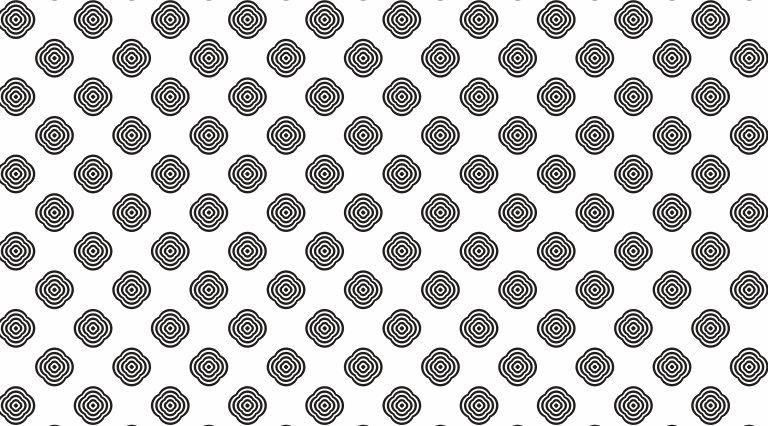
Write a Shadertoy shader that draws this pattern.

```glsl
// Staggered rows of small four-lobed rosettes, each drawn as nested ink rings
// around a solid dot. A scaled quatrefoil field gives the rings; two
// interleaved square lattices place the rosettes.

// Lengths are fractions of the canvas height.
#define PERIOD 0.1812              // spacing of one square lattice
#define ORIGIN vec2(0.0373, 0.954) // centre of the top left rosette
#define RADIUS 0.0455              // centre to lobe tip
#define LOBE_OFFSET 0.345          // lobe centre, as a share of the radius
#define RINGS 4.5                  // ring spacings from tip to centre
#define INK_SHARE 0.55             // inked part of each ring spacing
#define INK vec3(0.125, 0.112, 0.114)
#define PAPER vec3(0.995)

// Offset to the nearest rosette centre, in lattice units.
vec2 nearestCentre(vec2 q) {
    vec2 corner = q - round(q);
    vec2 middle = fract(q) - 0.5;
    return dot(corner, corner) < dot(middle, middle) ? corner : middle;
}

// Size of the quatrefoil whose outline passes through p.
float quatrefoilScale(vec2 p) {
    float len = length(p);
    vec2 dir = abs(p) / max(len, 1e-6);
    float along = max(dir.x, dir.y);
    float across = min(dir.x, dir.y) * LOBE_OFFSET;
    float lobe = 1.0 - LOBE_OFFSET;
    float outline = LOBE_OFFSET * along + sqrt(lobe * lobe - across * across);
    return len / outline;
}

// Signed distance to the ink: rings counted inward from the outer edge.
float ringDistance(float scale) {
    float depth = (1.0 - scale / RADIUS) * RINGS;
    float halfInk = 0.5 * INK_SHARE;
    depth = min(depth, floor(RINGS) + halfInk); // keeps the dot solid
    float d = abs(fract(depth - halfInk + 0.5) - 0.5) - halfInk;
    return max(d, -depth) * RADIUS / RINGS;
}

void mainImage(out vec4 fragColor, in vec2 fragCoord) {
    float pixel = 1.0 / iResolution.y;
    vec2 q = (fragCoord * pixel - ORIGIN) / PERIOD;
    vec2 p = nearestCentre(q) * PERIOD;

    float d = ringDistance(quatrefoilScale(p));
    float ink = clamp(0.5 - d / pixel, 0.0, 1.0);
    fragColor = vec4(mix(PAPER, INK, ink), 1.0);
}
```
